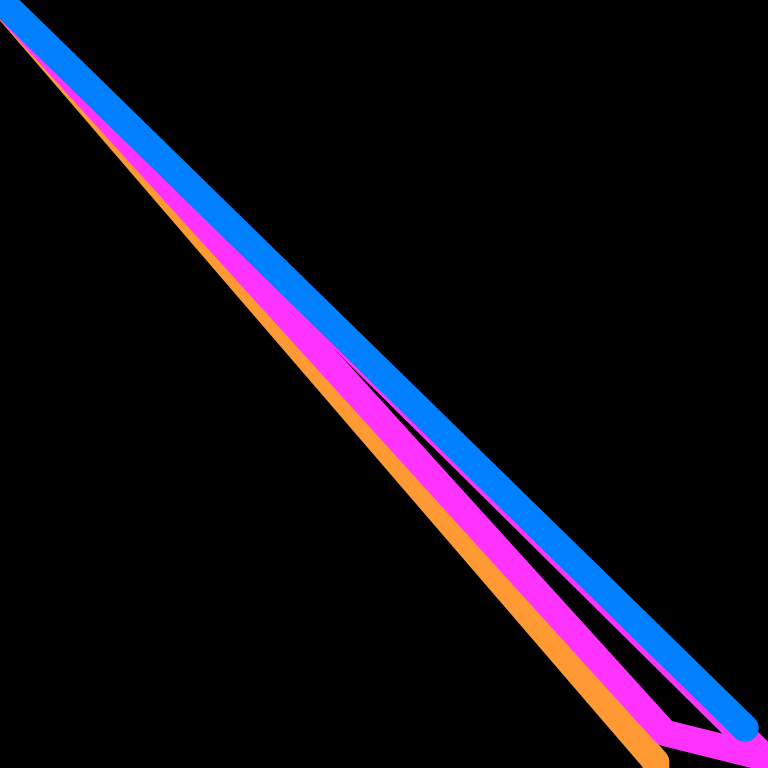
Write a three.js fragment shader that draws this background.

```glsl
// Draws blue, magenta and orange strokes fanning from the top left corner over black.
varying vec2 vUv;

// Distance from p to the segment between a and b
float segmentDistance(vec2 p, vec2 a, vec2 b) {
  vec2 along = b - a;
  vec2 offset = p - a;
  float t = clamp(dot(offset, along) / dot(along, along), 0.0, 1.0);
  return length(offset - along * t);
}

// Coverage of a round-ended stroke with a soft edge
float strokeMask(float dist, float radius) {
  float soft = 0.6 * max(fwidth(vUv.x), fwidth(vUv.y));
  return 1.0 - smoothstep(-soft, soft, dist - radius);
}

void main() {
  vec2 p = vUv;
  vec2 apex = vec2(0.0, 1.0);
  vec3 color = vec3(0.0);

  // Orange stroke that bends down through the bottom edge
  vec2 orangeBend = vec2(0.854, 0.008);
  float orangeDist = min(segmentDistance(p, apex, orangeBend),
                         segmentDistance(p, orangeBend, vec2(0.854, -0.05)));
  color = mix(color, vec3(1.0, 0.6, 0.2), strokeMask(orangeDist, 0.0175));

  // Magenta outline of a narrow triangle
  vec2 nearCorner = vec2(0.866, 0.0456);
  vec2 farCorner = vec2(0.997, 0.013);
  float magentaDist = min(segmentDistance(p, apex, nearCorner),
                          segmentDistance(p, apex, farCorner));
  magentaDist = min(magentaDist, segmentDistance(p, nearCorner, farCorner));
  color = mix(color, vec3(1.0, 0.2, 1.0), strokeMask(magentaDist, 0.0172));

  // Blue stroke on top
  float blueDist = segmentDistance(p, apex, vec2(0.970, 0.052));
  color = mix(color, vec3(0.0, 0.5, 1.0), strokeMask(blueDist, 0.0178));

  gl_FragColor = vec4(color, 1.0);
}
```
